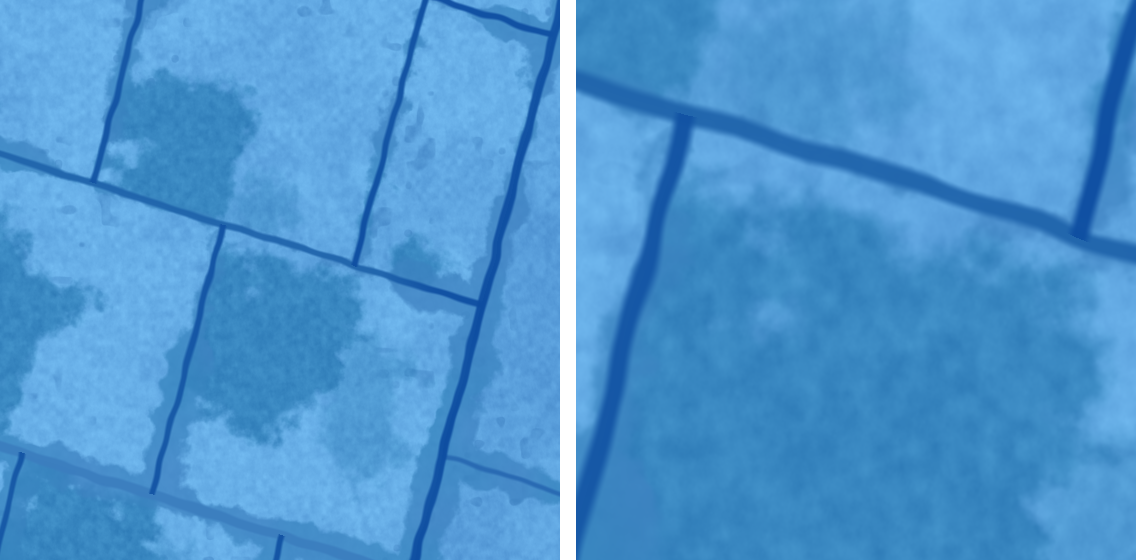
Left: the whole. Right: its middle third, enlarged.
Give the GLSL for this texture, as a Shadertoy shader.

```glsl
// Blue stone paving: a skewed running bond of large slabs beside a wider panel.
// Each slab is found by flooring skewed coordinates; joints, ragged grime,
// damp stains and pitting are layered on it with value noise.

const vec3 STONE  = vec3(0.41, 0.69, 0.91);
const vec3 DULL   = vec3(0.34, 0.61, 0.85);
const vec3 DAMP   = vec3(0.21, 0.52, 0.745);
const vec3 GRIME  = vec3(0.25, 0.51, 0.76);
const vec3 JOINT  = vec3(0.12, 0.39, 0.67);
const vec3 GROOVE = vec3(0.05, 0.30, 0.63);

const float PANEL_EDGE = 1.005;
const vec2 SLAB = vec2(0.505, 0.523);
const vec2 SLAB_ORIGIN = vec2(0.253, 0.275);
const vec2 PANEL = vec2(2.0, 1.0);
const vec2 PANEL_ORIGIN = vec2(PANEL_EDGE, -0.435);

float hash(vec2 p) {
    return fract(sin(dot(p, vec2(127.1, 311.7))) * 43758.5453);
}

float noise(vec2 p) {
    vec2 i = floor(p), f = fract(p);
    f = f * f * (3.0 - 2.0 * f);
    return mix(mix(hash(i), hash(i + vec2(1, 0)), f.x),
               mix(hash(i + vec2(0, 1)), hash(i + vec2(1, 1)), f.x), f.y);
}

float fbm(vec2 p) {
    float sum = 0.0, amp = 0.533;
    for (int i = 0; i < 4; i++) {
        sum += amp * noise(p);
        p = mat2(1.6, 1.2, -1.2, 1.6) * p + 7.3;
        amp *= 0.5;
    }
    return sum;
}

// Soft-edged band around a line at distance d
float band(float d, float halfWidth, float soft) {
    return 1.0 - smoothstep(halfWidth - soft, halfWidth + soft, d);
}

// Damp patch in slab coordinates; its height in the slab depends on the slab id
float dampStain(vec2 local, vec2 id, float rough) {
    vec2 center = vec2(0.135, 0.174 + 0.11 * abs(id.x)
                       + 0.1045 * id.y * id.y - 0.1445 * id.y);
    float radius = 0.15 - 0.03 * (abs(id.x) + abs(id.y));
    float stain = 0.0;
    for (int i = 0; i < 2; i++) {
        float lobe = float(i);
        vec2 d = local - center - lobe * vec2(0.19, 0.05);
        float dist = length(d * vec2(1.0, 0.8)) + rough * 0.11;
        float strength = mix(1.0, 0.5 * step(abs(id.x), 0.5), lobe);
        stain = max(stain, strength * band(dist, radius * (1.0 - 0.4 * lobe), 0.03));
    }
    return stain;
}

void mainImage(out vec4 fragColor, in vec2 fragCoord) {
    vec2 p = fragCoord / iResolution.y;
    float soft = max(0.003, 1.0 / iResolution.y);

    // Skewed slab axes: x across the columns, y down the rows
    float down = 1.0 - p.y;
    vec2 q = vec2(p.x + 0.265 * down, down - 0.315 * p.x);
    q += 0.006 * (vec2(noise(p * 28.0), noise(p * 28.0 + 40.0)) - 0.5);

    // Slab id and position inside the slab
    bool inPanel = q.x > PANEL_EDGE;
    vec2 size = inPanel ? PANEL : SLAB;
    vec2 g = (q - (inPanel ? PANEL_ORIGIN : SLAB_ORIGIN)) / size;
    float row = floor(g.y);
    if (!inPanel) g.x -= 0.5 * mod(row + 1.0, 2.0);
    vec2 id = vec2(floor(g.x), row);
    vec2 local = fract(g) * size;
    vec2 edge = min(local, size - local) * 0.95;
    float groove = abs(q.x - PANEL_EDGE) * 0.96;

    // Stone face: broad mottling, fine grain and clustered pits
    float rough = fbm(p * 38.0) - 0.5;
    float cloud = fbm(p * 6.0 + 3.0);
    float grain = fbm(p * vec2(95.0, 80.0)) - 0.5;
    float dull = 0.5 * smoothstep(0.42, 0.72, cloud + 0.4 * rough);
    vec3 color = mix(STONE, DULL, clamp(dull + (inPanel ? 0.45 : 0.0), 0.0, 1.0));
    float pits = smoothstep(0.72, 0.86, noise(p * 48.0 + 11.0))
               * smoothstep(0.46, 0.62, fbm(p * 7.0 + 21.0));
    color = mix(color, GRIME, 0.45 * pits);

    // Damp stains stay within their own slab
    if (!inPanel) {
        float wander = rough + 1.2 * (noise(p * 11.0) - 0.5);
        color = mix(color, DAMP, 0.93 * dampStain(local, id, wander));
    }
    color += 0.11 * grain * vec3(0.9, 1.0, 0.8);

    // Ragged grime along the joints, broader on the left side of a slab
    float sideEdge = min(min(local.x * 0.7, size.x - local.x), groove);
    float reach = 0.008 + 0.026 * smoothstep(0.4, 0.8, noise(p * 6.5 + 5.0));
    float grime = band(min(sideEdge, edge.y) + 0.035 * rough, reach, 0.006);
    color = mix(color, mix(DAMP, GRIME, noise(p * 13.0)), 0.75 * grime);

    // Row joints: the lower one is wider and paler; the panel has a faint one
    float worn = inPanel ? 0.6 : step(0.5, round((q.y - SLAB_ORIGIN.y) / SLAB.y));
    float rowWidth = inPanel ? 0.004 : mix(0.0058, 0.009, worn);
    vec3 rowColor = mix(mix(JOINT, GROOVE, smoothstep(0.65, 0.8, p.x)), GRIME, 0.85 * worn);
    color = mix(color, rowColor, 0.92 * band(edge.y, rowWidth, soft));

    // Column joints and the deep groove beside the panel
    float wear = 0.6 * noise(p * 9.0 + 17.0);
    color = mix(color, mix(GROOVE, JOINT, wear), 0.95 * band(edge.x, 0.0052, soft));
    color = mix(color, mix(GROOVE, JOINT, 0.5 * wear), 0.95 * band(groove, 0.0078, soft));

    fragColor = vec4(clamp(color, 0.0, 1.0), 1.0);
}
```
